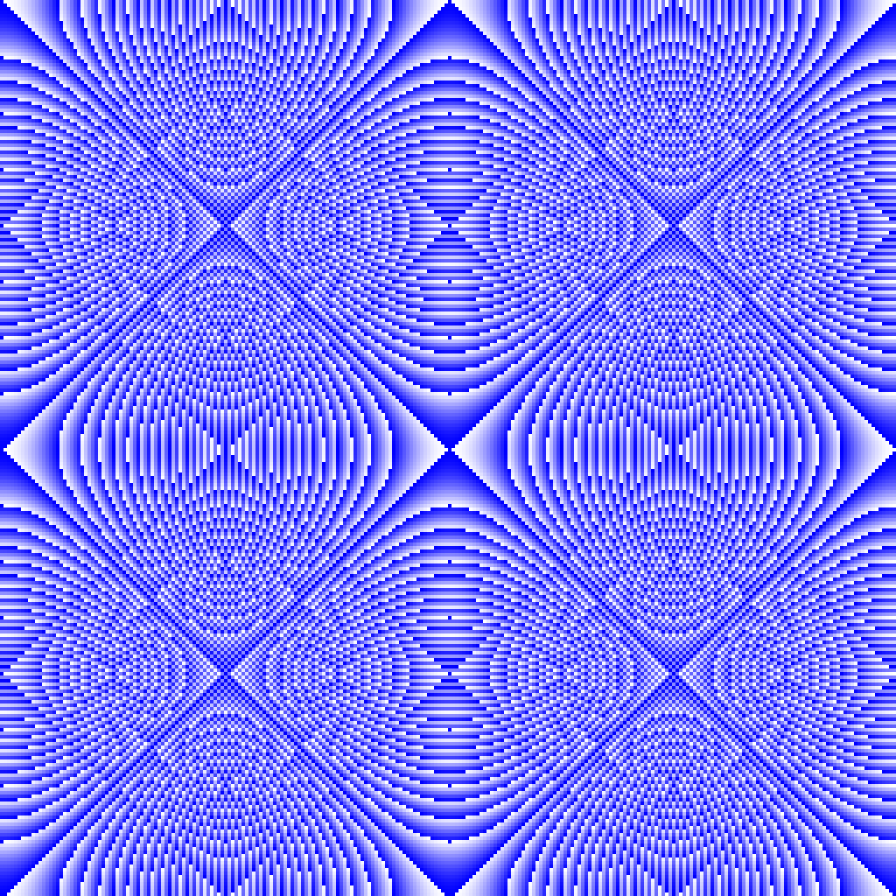
Reproduce this pattern procedurally as a WebGL 1 fragment shader.

```glsl
precision highp float;

uniform vec2 u_resolution;

#define REPEATS 2.0                  // tiles across and down
#define TILE_CELLS 128.0             // square cells along one tile side
#define SHADES 256.0                 // steps in one blue-to-white ramp
#define CELL_SHIFT vec2(0.0, 1.0)    // cell offset of the saddle centre
#define DEEP_BLUE vec3(0.0, 0.0, 1.0)
#define WHITE vec3(1.0)

// Sawtooth ramp over a hyperbolic saddle, sampled once per cell.
// The coarse sampling folds the fine rings into secondary moire rings.
float saddleShade(vec2 cell) {
  float halfTile = 0.5 * TILE_CELLS;
  vec2 n = mod(cell + CELL_SHIFT + halfTile, TILE_CELLS) - halfTile;
  return mod(n.y * n.y - n.x * n.x, SHADES) / (SHADES - 1.0);
}

// Box filter one pixel wide, so cell borders stay smooth at any size.
float filteredShade(vec2 position, vec2 pixel) {
  vec2 low = floor(position - 0.5 * pixel);
  vec2 cover = clamp((position + 0.5 * pixel - low - 1.0) / pixel, 0.0, 1.0);
  float bottom = mix(saddleShade(low), saddleShade(low + vec2(1.0, 0.0)), cover.x);
  float top = mix(saddleShade(low + vec2(0.0, 1.0)), saddleShade(low + 1.0), cover.x);
  return mix(bottom, top, cover.y);
}

void main() {
  vec2 pixel = REPEATS * TILE_CELLS / u_resolution;
  float shade = filteredShade(gl_FragCoord.xy * pixel, pixel);
  gl_FragColor = vec4(mix(DEEP_BLUE, WHITE, shade), 1.0);
}
```
